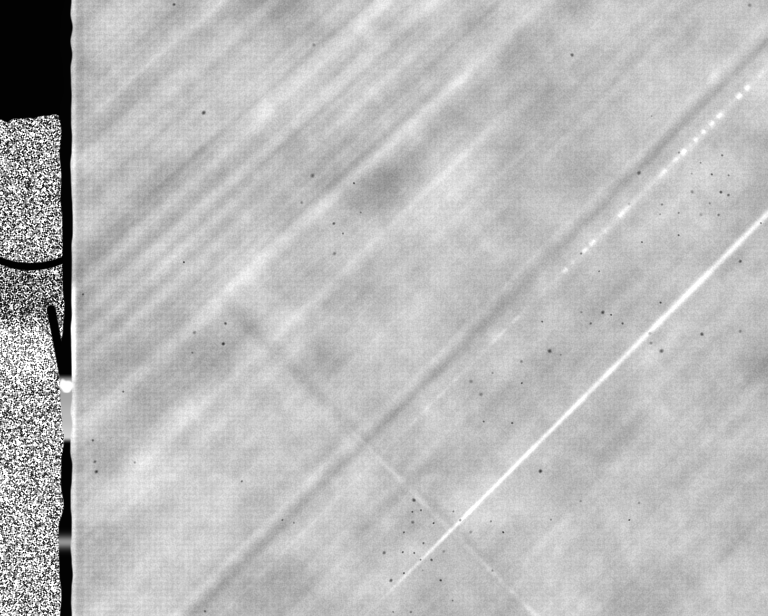
A Shadertoy shader for this texture:

```glsl
float hash(vec2 p) {
    vec3 q = fract(p.xyx * 0.1031);
    q += dot(q, q.yzx + 33.33);
    return fract((q.x + q.y) * q.z);
}

float noise(vec2 p) {
    vec2 i = floor(p), f = fract(p);
    f = f * f * (3.0 - 2.0 * f);
    return mix(mix(hash(i), hash(i + vec2(1, 0)), f.x),
               mix(hash(i + vec2(0, 1)), hash(i + vec2(1, 1)), f.x), f.y);
}

// Layered noise centred on zero
float fbm(vec2 p) {
    float sum = 0.0, gain = 0.5;
    for (int i = 0; i < 4; i++) {
        sum += gain * (noise(p) - 0.5);
        p = p * 2.03 + 17.3;
        gain *= 0.5;
    }
    return sum;
}

// Soft ridge around zero
float ridge(float offset, float width) {
    float t = offset / width;
    return exp(-t * t);
}

// One inside the range, soft at both ends
float range(float v, float low, float high, float soft) {
    return smoothstep(low - soft, low + soft, v) * (1.0 - smoothstep(high - soft, high + soft, v));
}

float segment(vec2 p, vec2 a, vec2 b) {
    vec2 ab = b - a;
    return length(p - a - ab * clamp(dot(p - a, ab) / dot(ab, ab), 0.0, 1.0));
}

// Small dark pits, clustered along two diagonal bands
float pits(vec2 p, float scale) {
    vec2 cell = floor(p * scale), site = cell / scale;
    float across = site.x - site.y;
    float crowd = 0.34 * ridge(across - 0.53, 0.15) + 0.16 * ridge(across + 0.1, 0.08);
    float density = 0.006 + crowd * smoothstep(0.5, 0.8, noise(site * 9.0));
    vec2 centre = 0.3 + 0.4 * vec2(hash(cell + 7.0), hash(cell + 19.0));
    float radius = mix(0.17, 0.33, pow(hash(cell + 31.0), 3.0));
    vec2 q = fract(p * scale) - centre;
    q.x += 0.4 * q.y * (hash(cell + 53.0) - 0.5);
    float pit = 1.0 - smoothstep(0.0, radius, length(q));
    return pit * step(1.0 - density, hash(cell)) * mix(0.35, 1.0, hash(cell + 43.0));
}

// Grey plate with diagonal scratches
float plate(vec2 p, float grain) {
    float s = p.x + p.y, c = p.x - p.y;
    float along = s * 0.7071;
    c -= 0.08 * (along - 0.8) * (1.0 - smoothstep(-0.4, 0.3, c));

    // Clouds, mottling, brushed streaks, grain and weave
    float tone = 0.74 + 0.22 * fbm(p * 7.0) + 0.16 * fbm(p * 17.0 + 4.0);
    tone += 0.045 * (noise(p * 75.0) - 0.5) + 0.14 * fbm(vec2(along * 4.0, c * 10.0));
    float brushed = mix(0.2, 0.11, smoothstep(-0.2, 0.2, c));
    tone += brushed * fbm(vec2(along * 1.8, c * 42.0)) + 0.075 * (grain - 0.5);
    vec2 weave = sin(p * 691.0);
    tone += mix(0.014, 0.007, smoothstep(0.1, 0.6, p.x)) * (weave.x + weave.y);

    // Broad streaks, uneven along their length
    float b = c + 0.012 * fbm(p * 9.0 + 31.0);
    float light = 0.055 * ridge(b + 0.012, 0.024) + 0.075 * ridge(b + 0.145, 0.018);
    light += 0.06 * ridge(b + 0.315, 0.024) + 0.04 * ridge(b + 0.39, 0.012);
    light += 0.06 * ridge(b + 0.655, 0.008) + 0.045 * ridge(b - 0.285, 0.009);
    float dark = 0.045 * ridge(b + 0.085, 0.03) + 0.035 * ridge(b + 0.21, 0.03);
    dark += 0.045 * ridge(b + 0.52, 0.02) + 0.07 * ridge(b - 0.312, 0.012);
    tone += light * (0.6 + 0.9 * noise(vec2(along * 9.0, c * 22.0)));
    tone -= dark * (0.5 + 0.9 * noise(vec2(along * 8.0, c * 15.0 + 5.0)));

    // Broken scratch and long bright scratch
    float dashes = smoothstep(0.35, 0.75, noise(vec2(along * 110.0, 3.0)));
    dashes *= smoothstep(0.3, 0.6, noise(vec2(along * 13.0, 8.0)) + 0.35 * smoothstep(1.1, 1.4, along));
    float far = smoothstep(0.5, 1.5, along);
    tone += (0.03 + 0.22 * dashes * far) * ridge(c - 0.356, mix(0.004, 0.006, far));
    tone += 0.04 * far * ridge(c - 0.358, 0.012);
    float reach = smoothstep(0.42, 0.62, along) * (0.7 + 0.4 * noise(vec2(along * 45.0, 6.0)));
    tone += (0.03 + 0.25 * reach) * ridge(c - 0.593, mix(0.0045, 0.0085, far));

    // Crossing crease and faint horizontal seam
    float crease = range(c, -0.16, 0.85, 0.06) * (0.6 + 0.8 * noise(vec2(c * 14.0, 2.0)));
    tone -= 0.05 * crease * ridge(s - 0.876, 0.018);
    float thread = smoothstep(0.2, 0.35, c) * (0.4 + 0.8 * noise(vec2(c * 40.0, 4.0)));
    tone += 0.1 * thread * ridge(s - 0.871, 0.007);
    float seam = 1.0 - smoothstep(0.75, 0.95, p.x);
    tone += seam * (0.025 * range(p.y, 0.15, 0.226, 0.003) + 0.02 * ridge(p.y - 0.226, 0.003));

    // Lit left rim
    float lit = range(p.y, 0.39, 0.53, 0.02);
    float patches = 0.4 + 1.2 * noise(vec2(p.y * 35.0, 12.0));
    tone += (0.1 * patches + 0.3 * lit) * ridge(p.x - 0.119, 0.005);
    tone -= 0.05 * ridge(p.x - 0.13, 0.005);
    return tone - 0.5 * pits(p, 62.0);
}

// Speckled margin with a black top and a dark curve
float margin(vec2 p, float grain, float soft) {
    float white = 0.62 - 0.14 * range(p.y, 0.475, 0.56, 0.015);
    white += 0.2 * range(p.y, 0.39, 0.47, 0.025) + 0.06 * (1.0 - smoothstep(0.3, 0.4, p.y));
    float tone = clamp(white + 1.25 * (grain - 0.5), 0.1, 1.0);
    float top = 0.803 + 0.1 * p.x + 0.006 * (noise(vec2(p.x * 90.0, 1.0)) - 0.5);
    tone *= 1.0 - smoothstep(top - soft, top + soft, p.y);
    float curve = abs(p.y - 0.567 - 4.0 * pow(p.x - 0.05, 2.0));
    tone *= smoothstep(0.006 - soft, 0.006 + soft, curve);
    float hook = segment(p, vec2(0.083, 0.498), vec2(0.102, 0.397));
    return tone * smoothstep(0.007 - soft, 0.007 + soft, hook);
}

void mainImage(out vec4 fragColor, in vec2 fragCoord) {
    vec2 p = fragCoord / iResolution.y;
    float soft = 0.0018;
    float grain = noise(vec2(p.x + p.y, p.x - p.y) * 340.0);

    // Black wall between margin and plate, with two gaps
    float wobble = noise(vec2(p.y * 28.0, 5.0)) - 0.5;
    float wallLeft = 0.1 + 0.01 * wobble;
    float wallRight = 0.116 + 0.004 * (noise(vec2(p.y * 45.0, 9.0)) - 0.5);
    float gap = range(p.y, 0.285, 0.388, 0.006) + ridge(p.y - 0.12, 0.011);
    float wall = mix(0.01, 0.72 + 0.3 * wobble, min(gap, 1.0));

    float tone = mix(margin(p, grain, soft), wall, smoothstep(wallLeft - soft, wallLeft + soft, p.x));
    tone = mix(tone, plate(p, grain), smoothstep(wallRight - soft, wallRight + soft, p.x));

    // White bead in the upper gap
    float bead = length(p - vec2(0.109, 0.373)) + 0.006 * (noise(p * 120.0) - 0.5);
    tone = mix(tone, 1.0, 1.0 - smoothstep(0.009, 0.014, bead));
    fragColor = vec4(vec3(clamp(tone, 0.008, 1.0)), 1.0);
}
```
